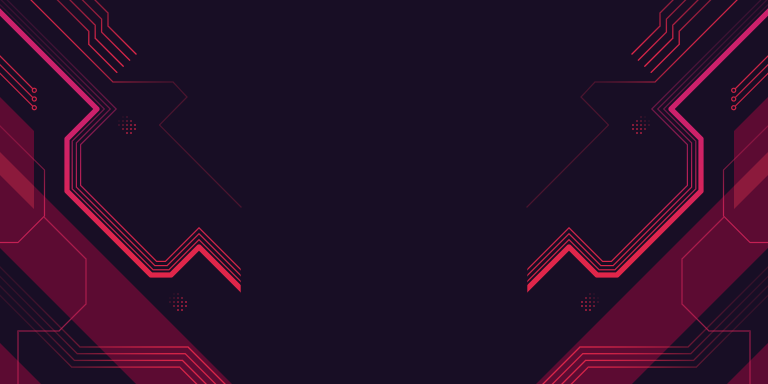
Give the GLSL for this background, as a Shadertoy shader.

```glsl
// Mirrored circuit-like backdrop: translucent diagonal bands, mitred neon
// traces and dot clusters on deep violet. Every trace is a polyline distance;
// parallel traces come from mitred offsets or shifted copies in a loop.

const vec3 NIGHT = vec3(0.094, 0.055, 0.145);
const vec3 WINE = vec3(0.36, 0.045, 0.195);
const vec3 MAGENTA = vec3(0.80, 0.13, 0.42);
const vec3 RED = vec3(0.88, 0.15, 0.29);

float unitsPerPixel;

// Antialiased coverage of a signed distance
float fill(float d) {
    return clamp(0.5 - d / unitsPerPixel, 0.0, 1.0);
}

float stroke(float d, float width) {
    return fill(abs(d) - 0.5 * width);
}

float segment(vec2 p, vec2 a, vec2 b) {
    vec2 ap = p - a, ab = b - a;
    return length(ap - ab * clamp(dot(ap, ab) / dot(ab, ab), 0.0, 1.0));
}

vec2 sideNormal(vec2 a, vec2 b) {
    vec2 d = normalize(b - a);
    return vec2(d.y, -d.x);
}

// Distance to the first n points of a polyline, moved sideways with mitres
float path(vec2 p, vec2 v[8], int n, float offset) {
    float d = 1e5;
    vec2 normal = sideNormal(v[0], v[1]);
    vec2 a = v[0] + normal * offset;
    for (int i = 1; i < n; i++) {
        vec2 next = i < n - 1 ? sideNormal(v[i], v[i + 1]) : normal;
        vec2 b = v[i] + offset * (normal + next) / (1.0 + dot(normal, next));
        d = min(d, segment(p, a, b));
        a = b;
        normal = next;
    }
    return d;
}

// Diagonal patch of small dots that brightens toward its lower right
float dots(vec2 p, vec2 center) {
    vec2 q = p - center;
    vec2 cell = floor(q / 4.0 + 0.5) * 4.0;
    float along = cell.x + cell.y, across = cell.x - cell.y;
    float inside = step(abs(along), 14.0) * step(abs(across), 9.0);
    return inside * fill(length(q - cell) - 0.9) * smoothstep(-18.0, 10.0, along);
}

void mainImage(out vec4 fragColor, in vec2 fragCoord) {
    // Left half, 384 units high, y pointing down; the right half mirrors it
    unitsPerPixel = 384.0 / iResolution.y;
    vec2 p = vec2(384.0 - abs(fragCoord.x - 0.5 * iResolution.x) * unitsPerPixel,
                  384.0 - fragCoord.y * unitsPerPixel);
    float diagonal = (p.y - p.x) * 0.7071;
    vec3 accent = mix(MAGENTA, RED, smoothstep(110.0, 270.0, p.y));

    // Diagonal bands, with a brighter overlap
    float band = fill(abs(diagonal - 141.4) - 33.9);
    float sideBand = fill(max(abs(diagonal - 96.2) - 27.6, p.x - 34.0));
    float corner = fill(242.5 - diagonal);
    vec3 color = mix(NIGHT, WINE, max(max(band, sideBand), corner));
    color = mix(color, vec3(0.55, 0.10, 0.235), band * sideBand);

    // Fading parallel traces at the bottom
    vec2 floorTrace[8] = vec2[8](vec2(-20, 247), vec2(80, 347), vec2(188, 347),
        vec2(245, 404), vec2(0), vec2(0), vec2(0), vec2(0));
    for (int i = 0; i < 4; i++) {
        float line = stroke(path(p, floorTrace, 4, -6.7 * float(i)), 1.3);
        color = mix(color, RED, line * mix(0.15, 0.95, smoothstep(10.0, 190.0, p.x)));
    }

    // Angular outlines over the bands
    vec2 upperOutline[8] = vec2[8](vec2(-10, 116), vec2(44.5, 170), vec2(44.5, 216),
        vec2(18, 242.5), vec2(-10, 242.5), vec2(0), vec2(0), vec2(0));
    vec2 lowerOutline[8] = vec2[8](vec2(44, 217), vec2(86, 259), vec2(86, 304),
        vec2(59, 331), vec2(18, 331), vec2(18, 394), vec2(0), vec2(0));
    float outline = stroke(path(p, upperOutline, 5, 0.0), 1.2)
        * mix(0.35, 0.85, smoothstep(130.0, 230.0, p.y));
    outline = max(outline, 0.65 * stroke(path(p, lowerOutline, 6, 0.0), 1.2));
    color = mix(color, mix(MAGENTA, RED, 0.5), outline);

    // Long trace, dimming toward its inner end
    vec2 longTrace[8] = vec2[8](vec2(21, -10), vec2(113, 82), vec2(173, 82),
        vec2(187, 97), vec2(159.5, 125), vec2(241, 207), vec2(0), vec2(0));
    float longGlow = mix(0.9, 0.25, smoothstep(80.0, 200.0, p.x + 0.2 * p.y));
    color = mix(color, RED, stroke(path(p, longTrace, 6, 0.0), 1.2) * longGlow);

    // Stepped traces at the top and ringed leads at the side
    vec2 stepTrace[8] = vec2[8](vec2(70, -25), vec2(108, 13), vec2(108, 26),
        vec2(136, 54), vec2(0), vec2(0), vec2(0), vec2(0));
    for (int i = 0; i < 4; i++) {
        float line = stroke(path(p + float(i) * vec2(6.4, -6.1), stepTrace, 4, 0.0), 1.3);
        color = mix(color, RED, line * mix(0.6, 1.0, smoothstep(0.0, 60.0, p.y)));
    }
    for (int i = 0; i < 3; i++) {
        vec2 ring = vec2(34.3, 90.3 + 8.7 * float(i));
        float lead = stroke(segment(p, ring - 50.0, ring - 1.6), 1.2);
        lead = max(lead, stroke(length(p - ring) - 2.0, 1.2));
        color = mix(color, RED, lead * 0.9);
    }

    // Main neon trace with three thin companions, cut off vertically
    vec2 mainTrace[8] = vec2[8](vec2(-20, -8), vec2(97, 109), vec2(67, 139),
        vec2(67, 191), vec2(151, 275), vec2(171, 275), vec2(199, 247), vec2(261, 309));
    float cut = fill(p.x - 240.7);
    for (int i = 1; i < 4; i++) {
        float line = stroke(path(p, mainTrace, 8, 1.0 + 4.2 * float(i)), 1.2);
        color = mix(color, accent, cut * line * mix(0.2, 0.95, smoothstep(20.0, 230.0, p.y)));
    }
    color = mix(color, accent, cut * stroke(path(p, mainTrace, 8, 0.0), 5.2));

    // Dot clusters
    float dotted = max(dots(p, vec2(127, 125)), dots(p, vec2(178, 302)));
    color = mix(color, RED, 0.8 * dotted);

    fragColor = vec4(color, 1.0);
}
```
